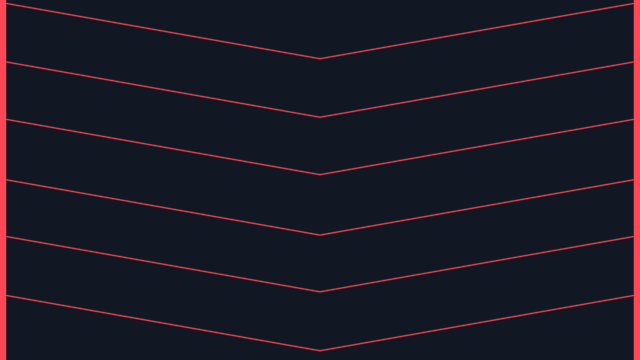
Reproduce this pattern procedurally as a Shadertoy shader.

```glsl
// Thin coral chevrons stacked on dark navy between two solid side bars.

#define ROWS 6.0
#define PITCH 0.1623
#define FIRST_TIP 0.0255
#define SLOPE 0.1763
#define LINE_WIDTH 0.00347
#define BAR_WIDTH 0.01736
#define WOBBLE 0.00347
#define NAVY vec3(0.067, 0.094, 0.137)
#define CORAL vec3(1.0, 0.28, 0.337)

// Small alternating shift of each row, strongest near the middle rows
float rowShift(float row) {
    float envelope = 0.42 + 0.5 * cos(1.25 * (row - 2.2));
    return -WOBBLE * envelope * cos(3.14159 * row);
}

// Distance to the nearest chevron; x is measured from the centre line
float chevronDistance(vec2 p) {
    float height = p.y - SLOPE * abs(p.x) - FIRST_TIP;
    float row = clamp(floor(height / PITCH + 0.5), 0.0, ROWS - 1.0);
    float offset = height - row * PITCH - rowShift(row);
    return abs(offset) / sqrt(1.0 + SLOPE * SLOPE);
}

void mainImage(out vec4 fragColor, in vec2 fragCoord) {
    float pixel = 1.0 / iResolution.y;
    vec2 p = fragCoord * pixel;
    float halfWidth = 0.5 * iResolution.x * pixel;
    p.x -= halfWidth;

    // Chevron strokes
    float edge = 0.5 * LINE_WIDTH - chevronDistance(p);
    float stroke = smoothstep(-pixel, pixel, edge);

    // Side bars
    float inset = halfWidth - abs(p.x);
    float bar = clamp((BAR_WIDTH - inset) / pixel + 0.5, 0.0, 1.0);

    fragColor = vec4(mix(NAVY, CORAL, max(stroke, bar)), 1.0);
}
```
